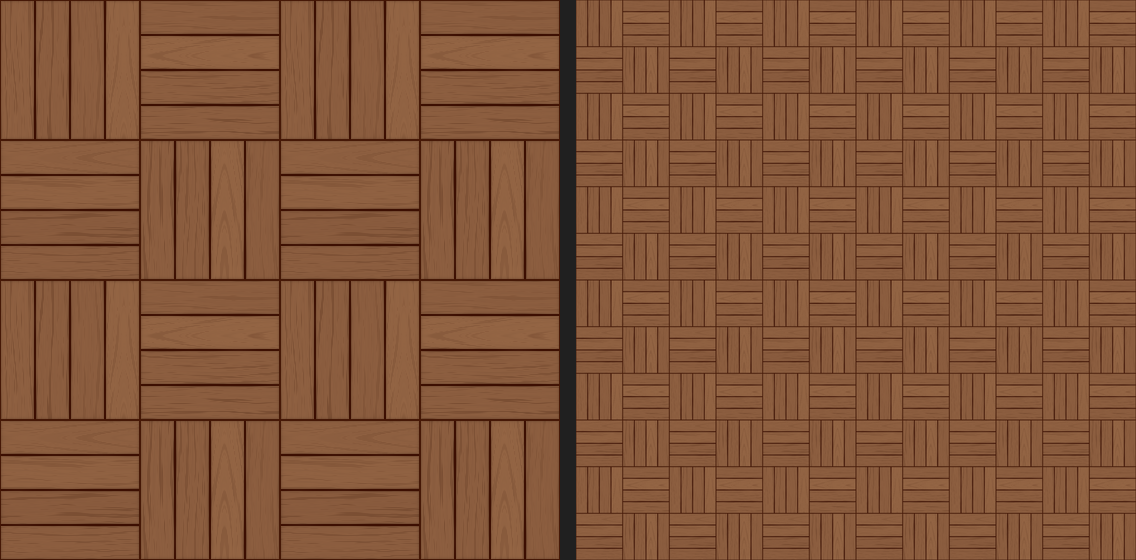
Left, the tile; right, the same tile 3 across and 3 down.
Reproduce this texture procedurally as a Shadertoy shader.

```glsl
#define TILES 4.0
#define PLANKS 4.0
#define GAP_HALF 0.0075
#define SEAM_HALF 0.0068
#define WOOD_LIGHT vec3(0.575, 0.392, 0.264)
#define WOOD_DEEP vec3(0.535, 0.355, 0.240)
#define STREAK vec3(0.455, 0.285, 0.182)
#define GAP_COLOR vec3(0.235, 0.055, 0.003)
#define SEAM_COLOR vec3(0.265, 0.085, 0.015)

float hash(float n) {
    return fract(sin(n * 12.99 + 4.1) * 4375.85);
}

// Layered sines, stretched along x and bent so the bands pinch and merge
float grain(vec2 p, float frequency, float seed) {
    float sum = 0.0, weight = 0.5;
    for (int i = 0; i < 5; i++) {
        float k = float(i);
        float phase = 6.28 * hash(seed * 7.0 + k);
        float bend = sin(p.x * (2.5 + 1.7 * k) + phase * 1.7 + p.y * 5.0)
                   + 0.5 * sin(p.x * (7.0 + 2.0 * k) - phase - p.y * 9.0);
        sum += weight * sin(frequency * p.y + phase + 1.3 * bend);
        frequency *= 1.55;
        weight *= 0.8;
    }
    return sum;
}

// p.x runs along the plank, p.y across it, both 0 to 1
vec3 plankColor(vec2 p, float kind, float seed) {
    float bold = float(kind < 0.5);
    float fine = float(kind > 0.5 && kind < 1.5);
    float arched = float(kind > 1.5 && kind < 2.5);

    // Arched planks use nested curves in place of straight bands
    float center = p.y - 0.35 - 0.3 * hash(seed + 31.0);
    float facing = hash(seed + 47.0) < 0.5 ? -1.0 : 1.0;
    float arch = sqrt(center * center + 0.012) + 0.35 * facing * p.x;
    vec2 flow = vec2(p.x, mix(p.y, arch, arched));
    flow.y += 0.05 * sin(p.x * 4.0 + seed * 2.3);

    float frequency = 15.0 + 9.0 * fine + 3.0 * arched;
    float bands = grain(flow, frequency, seed);
    float fibers = grain(flow * vec2(3.0, 1.0) + 3.7, 38.0, seed + 60.0);

    float tone = 0.25 + 0.6 * hash(seed + 83.0) - 0.3 * bold - 0.3 * fine + 0.3 * arched;
    vec3 color = mix(WOOD_DEEP, WOOD_LIGHT, clamp(tone + 0.18 * bands, 0.0, 1.0));
    float strength = 0.4 + 0.3 * bold + 0.15 * fine - 0.08 * arched;
    color = mix(color, STREAK, strength * smoothstep(0.35, 0.85, bands));
    color = mix(color, STREAK, 0.3 * smoothstep(0.6, 1.3, fibers));
    return color * (1.0 + 0.012 * fibers);
}

void mainImage(out vec4 fragColor, in vec2 fragCoord) {
    vec2 uv = fragCoord / iResolution.xy * TILES;
    float pixel = TILES / min(iResolution.x, iResolution.y);
    vec2 tile = floor(uv);
    vec2 cell = fract(uv);
    vec2 parity = mod(tile, 2.0);

    // Alternate tiles turn a quarter, in a two by two repeat
    bool upright = parity.x != parity.y;
    vec2 local = upright ? cell.yx : cell;
    float rows = local.y * PLANKS;
    float plank = floor(rows);
    float tileSeed = 16.0 * parity.x + 32.0 * parity.y;

    // Neighboring columns swap the order of plank kinds in pairs
    float swapped = plank + 1.0 - 2.0 * mod(plank, 2.0);
    float kind = parity.x < 0.5 ? swapped : plank;
    vec3 color = plankColor(vec2(local.x, fract(rows)), kind, tileSeed + plank);

    // Gaps between planks, slightly uneven in width
    float line = clamp(floor(rows + 0.5), 1.0, PLANKS - 1.0);
    float gap = abs(rows - line) / PLANKS;
    float lineSeed = 6.28 * hash(tileSeed + line + 5.0);
    float uneven = 1.0 + 0.14 * sin(local.x * 5.0 + lineSeed)
                 + 0.08 * sin(local.x * 17.0 - lineSeed);
    float gapHalf = GAP_HALF * uneven;

    // Seams between tiles
    vec2 edge = 0.5 - abs(cell - 0.5);
    float seam = min(edge.x, edge.y);

    // Soft shade beside the lines, then the lines themselves
    float nearest = min(gap - gapHalf, seam - SEAM_HALF);
    color *= 1.0 - 0.16 * exp(-max(nearest, 0.0) * 130.0);
    float soft = 0.6 * pixel;
    color = mix(color, GAP_COLOR, 1.0 - smoothstep(gapHalf - soft, gapHalf + soft, gap));
    color = mix(color, SEAM_COLOR, 1.0 - smoothstep(SEAM_HALF - soft, SEAM_HALF + soft, seam));
    fragColor = vec4(color, 1.0);
}
```
